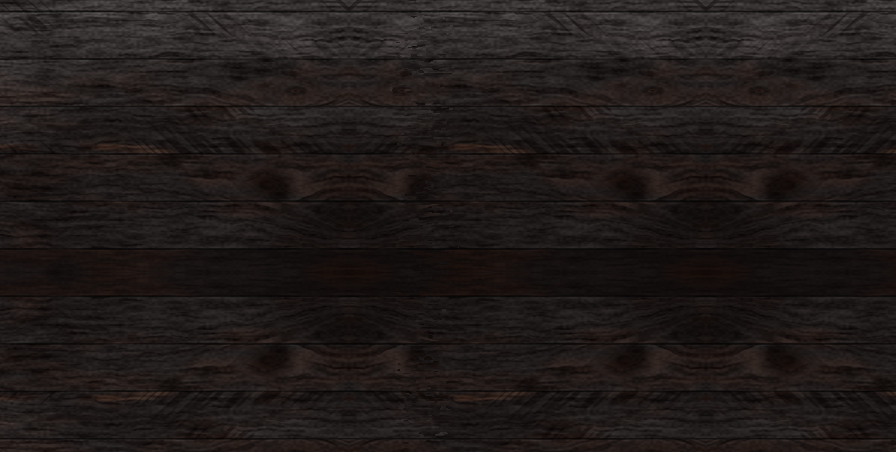
Write a Shadertoy shader that draws this texture.

```glsl
// Dark charred wood planks: mirrored horizontal boards with grain, knots and rusty wear.

float hash(vec2 p) {
    vec3 q = fract(vec3(p.xyx) * 0.1031);
    q += dot(q, q.yzx + 33.33);
    return fract((q.x + q.y) * q.z);
}

float noise(vec2 p) {
    vec2 cell = floor(p), f = fract(p);
    f = f * f * (3.0 - 2.0 * f);
    return mix(mix(hash(cell), hash(cell + vec2(1, 0)), f.x),
               mix(hash(cell + vec2(0, 1)), hash(cell + vec2(1, 1)), f.x), f.y);
}

float fbm(vec2 p) {
    float sum = 0.0, amp = 0.5;
    for (int i = 0; i < 4; i++) {
        sum += amp * noise(p);
        p = p * 2.03 + 17.3;
        amp *= 0.5;
    }
    return sum / 0.9375;
}

void mainImage(out vec4 fragColor, in vec2 fragCoord) {
    vec2 uv = fragCoord / iResolution.xy;
    float pixel = 1.0 / iResolution.y;
    float x = uv.x * 1.985;

    // Repeat the boards on the left with a feathered join, then mirror both ways
    float join = 0.94 + 0.16 * (noise(vec2(x * 60.0, uv.y * 190.0)) - 0.5);
    float side = x < join ? x + 0.791 : x;
    vec2 p = abs(vec2(side - 1.564, uv.y - 0.397));

    // Plank number, and height within the plank from -0.5 to 0.5
    float row = floor(p.y / 0.105 + 0.5);
    float across = p.y / 0.105 - row;
    float isCore = 1.0 - step(0.5, row);
    float isRusty = 1.0 - step(0.5, abs(row - 3.0));
    float isSawn = step(4.5, row);
    vec2 offset = vec2(row * 13.7, row * 31.1);

    // Grain bends into long rings around one knot per plank
    float hasKnot = (1.0 - isCore) * (1.0 - isRusty) * (1.0 - isSawn);
    vec2 knot = vec2(mod(row + 1.0, 2.0) * (0.24 - 0.03 * row), (row < 1.5 ? 0.4 : -0.15) * 0.105);
    vec2 d = vec2(p.x, across * 0.105) - knot;
    d += 0.012 * (vec2(fbm(p * 22.0), fbm(p * 22.0 + 40.0)) - 0.5);
    float bend = hasKnot * exp(-dot(d * vec2(9.0, 17.0), d * vec2(9.0, 17.0)));
    float level = mix(d.y, length(d * vec2(0.42, 1.0)), bend);
    level += 0.007 * (noise(vec2(p.x * 6.0, row * 7.0 + across * 1.5)) - 0.5);

    // Coarse bands, fine fibres and dark pores
    float bands = noise(vec2(p.x * 6.0, level * 105.0) + offset);
    float fibres = noise(vec2(p.x * 24.0, level * 215.0) + offset + 9.0);
    float pores = smoothstep(0.6, 0.85, noise(vec2(p.x * 17.0, level * 170.0) + offset + 60.0));
    float speck = noise(p * vec2(150.0, 250.0));
    float grain = 0.28 * (bands - 0.5) + 0.62 * (fibres - 0.5) + 0.42 * (speck - 0.5) - 0.3 * pores;

    // Light falls from the top; the middle board stays darkest
    float cloud = noise(vec2(p.x * 5.0, p.y * 11.0) + offset);
    float light = 0.091 + 0.095 * smoothstep(0.58, 1.0, uv.y)
                + 0.022 * smoothstep(0.3, 0.0, uv.y)
                + 0.014 * smoothstep(1.0, 0.0, x) - 0.034 * isCore;
    light *= 0.78 + 0.5 * cloud;
    light *= 1.0 + grain * mix(1.0, 0.6, isCore);

    // Dark burnt hollows beside the knots of the second board
    float burnt = exp(-dot(d * vec2(22.0, 30.0), d * vec2(22.0, 30.0)));
    light *= 1.0 - hasKnot * burnt * (row == 2.0 ? 0.6 : 0.12);

    // Thin slanted saw marks in patches
    float saw = noise(vec2(p.x * 120.0 - p.y * 130.0, p.y * 22.0));
    float sawPatch = smoothstep(0.45, 0.7, noise(vec2(p.x * 7.0, row * 5.3 + across * 2.0)));
    light *= 1.0 - (0.08 + 0.3 * max(isSawn, isRusty)) * sawPatch * smoothstep(0.5, 0.8, saw);

    // Grey char with brown showing through
    vec3 color = vec3(light) + vec3(0.01, -0.006, -0.007);
    float brown = smoothstep(0.45, 0.75, fbm(vec2(p.x * 6.0, p.y * 20.0) + 5.0 + offset));
    brown *= (0.25 + 1.1 * fibres) * (1.0 - 0.85 * isSawn);
    color += brown * vec3(0.032, 0.007, -0.006);

    // Orange splinters along the edge of the rusty boards
    float chip = smoothstep(0.12, 0.02, abs(across + 0.39 + 0.15 * (cloud - 0.5)));
    chip *= smoothstep(0.55, 0.75, noise(vec2(p.x * 9.0 - across * 0.6, 3.0)));
    color += isRusty * chip * (0.2 + fibres) * vec3(0.1, 0.045, 0.015);

    // Seams: a thin uneven gap with a faint worn lip
    float edge = (0.5 - abs(across)) * 0.105;
    float wear = noise(vec2(p.x * 14.0, row + step(0.0, across)));
    float gap = 0.0004 + 0.0014 * wear;
    color *= 1.0 + 0.2 * smoothstep(0.007, 0.003, edge) * wear;
    color *= mix(0.55 - 0.25 * wear, 1.0, smoothstep(gap - pixel * 0.5, gap + pixel, edge));

    fragColor = vec4(max(color, vec3(0.012, 0.01, 0.01)), 1.0);
}
```
